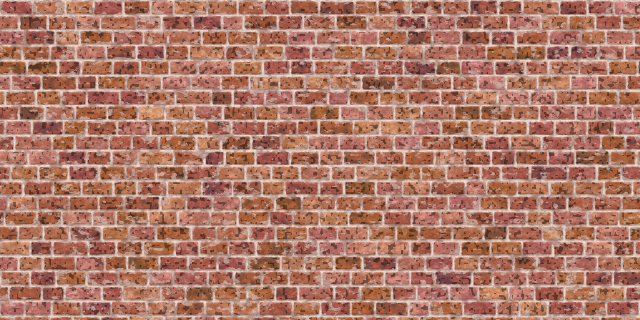
This texture is drawn by a Shadertoy shader. Its source:

```glsl
const vec2 BRICKS = vec2(22.0, 21.27);   // repeats across and down
const float ASPECT = 1.93;               // brick pitch over row height
const float JOINT = 0.078;               // half the mortar width, in rows

const vec3 UMBER = vec3(0.46, 0.28, 0.24);
const vec3 RUST = vec3(0.65, 0.35, 0.25);
const vec3 CLAY = vec3(0.70, 0.43, 0.35);
const vec3 SALMON = vec3(0.82, 0.55, 0.45);
const vec3 DUST = vec3(0.70, 0.57, 0.53);
const vec3 LIME = vec3(0.90, 0.81, 0.77);

float hash(vec2 p) {
    vec3 q = fract(p.xyx * vec3(0.1031, 0.1030, 0.0973));
    q += dot(q, q.yzx + 33.33);
    return fract((q.x + q.y) * q.z);
}

float noise(vec2 p) {
    vec2 i = floor(p), f = fract(p);
    f = f * f * (3.0 - 2.0 * f);
    float low = mix(hash(i), hash(i + vec2(1, 0)), f.x);
    float high = mix(hash(i + vec2(0, 1)), hash(i + vec2(1, 1)), f.x);
    return mix(low, high, f.y);
}

float fbm(vec2 p) {
    float sum = 0.0, amp = 0.53;
    for (int i = 0; i < 4; i++) {
        sum += amp * noise(p);
        p = p * 2.03 + 17.3;
        amp *= 0.5;
    }
    return sum;
}

float roundBox(vec2 p, vec2 halfSize, float radius) {
    vec2 q = abs(p) - halfSize + radius;
    return length(max(q, 0.0)) + min(max(q.x, q.y), 0.0) - radius;
}

// Uneven position of the vertical joint at the left of a brick
float jointAt(float index, float row) {
    return index + 0.32 * (hash(vec2(index, row) + 41.0) - 0.5);
}

vec3 brickColor(vec2 p, vec2 id) {
    float tone = 0.62 * hash(id + 7.0) + 0.85 * (fbm(p * vec2(1.8, 2.6) + id * 3.7) - 0.5) + 0.17;
    vec3 color = mix(UMBER, RUST, smoothstep(0.02, 0.34, tone));
    color = mix(color, CLAY, smoothstep(0.38, 0.60, tone));
    color = mix(color, SALMON, smoothstep(0.62, 0.92, tone));
    // Some bricks lean to plum, others to orange
    float hue = hash(id + 19.0) - 0.5;
    return color + hue * vec3(0.02, 0.05, -0.09);
}

vec3 mortarColor(vec2 p) {
    float stain = fbm(p * 2.3 + 60.0);
    return mix(DUST, LIME, smoothstep(0.24, 0.58, stain));
}

void mainImage(out vec4 fragColor, in vec2 fragCoord) {
    vec2 uv = fragCoord / iResolution.xy;
    vec2 grid = vec2(uv.x, 1.0 - uv.y) * BRICKS;
    float pixel = BRICKS.y / iResolution.y;
    vec2 p = grid * vec2(ASPECT, 1.0);

    // Running bond with uneven courses
    float row = floor(grid.y);
    float x = grid.x + 0.5 * mod(row, 2.0) + 0.3 * (hash(vec2(row, 5.0)) - 0.5);
    float column = floor(x);
    if (x < jointAt(column, row)) column -= 1.0;
    else if (x > jointAt(column + 1.0, row)) column += 1.0;
    float left = jointAt(column, row);
    float right = jointAt(column + 1.0, row);
    vec2 id = vec2(column, row) + 30.0;

    // Brick outline, slightly tilted and chipped
    vec2 local = vec2((x - 0.5 * (left + right)) * ASPECT, fract(grid.y) - 0.5);
    local.y += 0.04 * (hash(id + 3.0) - 0.5) + 0.035 * (hash(id + 11.0) - 0.5) * local.x;
    vec2 halfSize = vec2(0.5 * (right - left) * ASPECT, 0.5) - JOINT;
    halfSize -= 0.03 * vec2(hash(id + 23.0), hash(id + 29.0));
    float chips = 0.11 * (fbm(p * 4.5) - 0.5);
    float edge = roundBox(local, halfSize, 0.09) + chips;
    float shadowEdge = roundBox(local - vec2(0.02, 0.06), halfSize, 0.09) + chips;

    // Brick face: grain, pits, and darker lower rim
    vec3 brick = brickColor(p, id);
    float grain = fbm(p * 7.0 + 90.0);
    brick *= 0.82 + 0.36 * grain;
    brick *= 1.0 - 0.4 * smoothstep(0.68, 0.82, noise(p * 6.0 + 130.0));
    brick *= 1.0 - 0.22 * smoothstep(-0.12, 0.0, edge) * smoothstep(0.0, 0.4, local.y);
    brick += 0.06 * smoothstep(-0.14, -0.02, edge) * smoothstep(0.0, -0.4, local.y);

    // Lime bloom gathers in patches and along the rims
    float bloom = fbm(p * vec2(2.6, 3.8) + 200.0) + 0.16 * (fbm(p * 0.35 + 9.0) - 0.5);
    bloom += 0.10 * smoothstep(-0.2, 0.0, edge) + 0.10 * (hash(id + 37.0) - 0.5);
    brick = mix(brick, mix(DUST, LIME, grain), 0.75 * smoothstep(0.60, 0.78, bloom));

    // Mortar shaded under each brick
    vec3 mortar = mortarColor(p) * (0.88 + 0.24 * grain);
    float shade = 1.0 - smoothstep(-0.04, 0.04 + pixel, shadowEdge);
    mortar = mix(mortar, UMBER, 0.42 * shade * (0.4 + grain));

    float soft = 0.02 + 0.6 * pixel;
    vec3 color = mix(brick, mortar, smoothstep(-soft, soft, edge));
    fragColor = vec4(clamp(color, 0.0, 1.0), 1.0);
}
```
